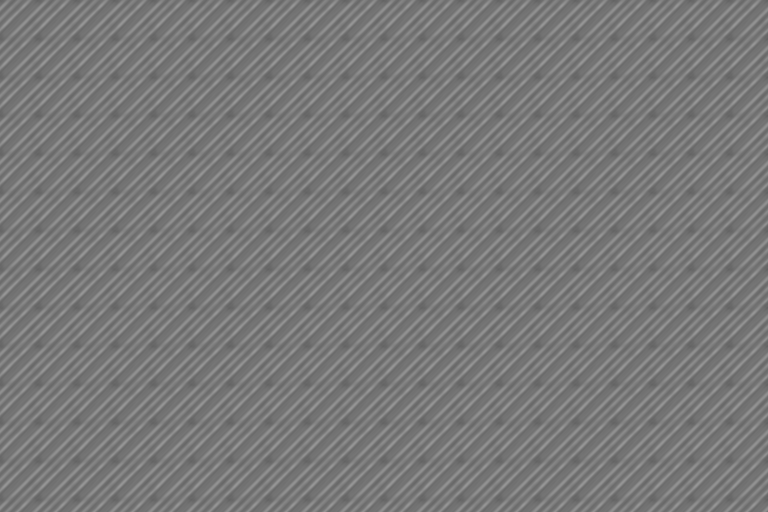
A Shadertoy shader for this pattern:

```glsl
#define TILES_ACROSS 20.0
#define BASE_GREY 0.447
#define STREAK_GAIN 0.135
#define STREAK_WIDTH 0.042
#define GRAIN_GAIN 0.035
#define SEAM_FADE 0.35
#define SMUDGE_GAIN 0.05

vec2 latticeGradient(vec2 cell) {
    vec3 h = fract(cell.xyx * vec3(0.1031, 0.1030, 0.0973));
    h += dot(h, h.yzx + 33.33);
    float angle = 6.28318 * fract((h.x + h.y) * h.z);
    return vec2(cos(angle), sin(angle));
}

// Gradient noise whose lattice wraps after the given period
float tiledNoise(vec2 p, vec2 period) {
    vec2 cell = floor(p), f = p - cell;
    vec2 s = f * f * f * (f * (f * 6.0 - 15.0) + 10.0);
    vec2 corner[4] = vec2[4](vec2(0, 0), vec2(1, 0), vec2(0, 1), vec2(1, 1));
    float n[4];
    for (int i = 0; i < 4; i++) {
        vec2 g = latticeGradient(mod(cell + corner[i], period) + 7.0);
        n[i] = dot(g, f - corner[i]);
    }
    return mix(mix(n[0], n[1], s.x), mix(n[2], n[3], s.x), s.y);
}

// Soft ridge at a wrapped position, widened and dimmed by the pixel footprint
float ridge(float across, float center, float width, float footprint) {
    float d = fract(across - center + 0.5) - 0.5;
    float blurred = sqrt(width * width + footprint * footprint);
    return width / blurred * exp(-0.5 * d * d / (blurred * blurred));
}

void mainImage(out vec4 fragColor, in vec2 fragCoord) {
    // Square tiles counted from the upper left corner
    float scale = TILES_ACROSS / iResolution.x;
    vec2 p = vec2(fragCoord.x, iResolution.y - fragCoord.y) * scale;
    vec2 q = fract(p + 0.5) - 0.5;
    float across = p.x + p.y;
    float along = p.x - p.y;
    float footprint = 0.45 * scale;

    // Long fibres running up to the right
    float grain = tiledNoise(vec2(across * 9.0, along), vec2(9.0, 1.0))
                + 0.5 * tiledNoise(vec2(across * 15.0, along * 2.0), vec2(15.0, 2.0));

    // Three light streaks, each with its own weight and wear
    float light = 0.0;
    for (int i = 0; i < 3; i++) {
        float k = float(i);
        float center = 0.24 + 0.27 * k;
        float wear = 1.0 + 0.5 * tiledNoise(vec2(along * 3.0, k + 0.5), vec2(3.0, 8.0));
        float weight = i == 1 ? 0.7 : 1.05;
        light += weight * wear * ridge(across, center, STREAK_WIDTH, footprint);
        light -= 0.2 * ridge(across, center + 0.1, STREAK_WIDTH, footprint);
    }

    // Streaks weaken at the horizontal seams
    float seam = exp(-q.y * q.y / 0.008);
    light *= 1.0 - SEAM_FADE * seam;

    // Small dark smudge where tiles meet
    float ragged = 1.0 + tiledNoise(p * 8.0, vec2(8.0));
    float smudge = exp(-dot(q, q) / 0.012) * ragged;

    float grey = BASE_GREY + STREAK_GAIN * light + GRAIN_GAIN * grain - SMUDGE_GAIN * smudge;
    fragColor = vec4(vec3(clamp(grey, 0.0, 1.0)), 1.0);
}
```
